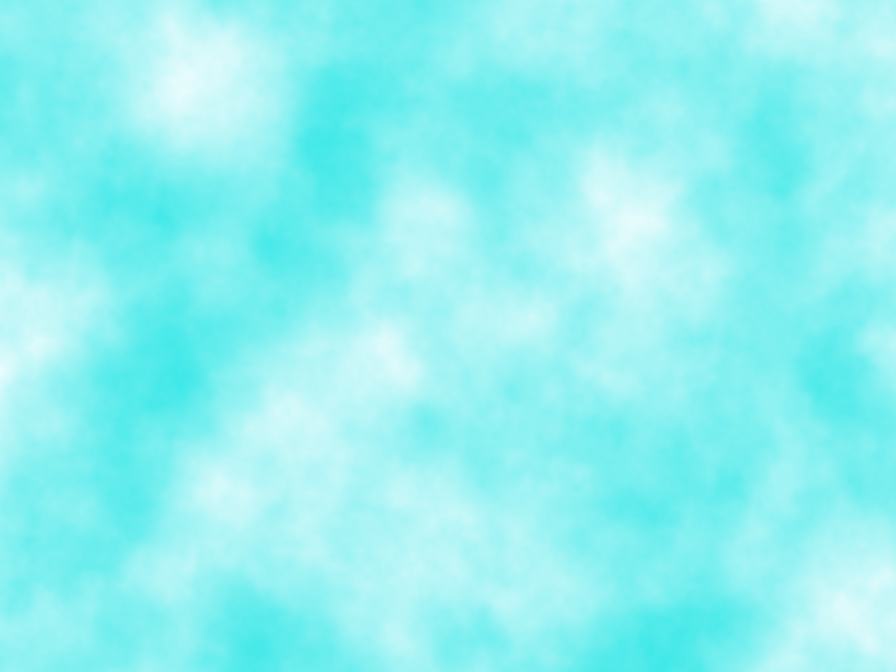
Give the GLSL for this texture, as a WebGL 1 fragment shader.

```glsl
precision highp float;
// Soft white clouds drifting over a bright cyan sky, made of layered value noise.

uniform vec2 u_resolution;

const int OCTAVES = 6;
const float CELLS_PER_HEIGHT = 4.8;
const float OCTAVE_GAIN = 0.53;
const float OCTAVE_TURN = 0.65;
const float CONTRAST = 1.48;
const float MEAN_COVER = 0.515;
const vec3 DEEP_CYAN = vec3(0.25, 0.91, 0.91);
const vec3 CLOUD_WHITE = vec3(0.95, 0.99, 0.995);

// Sine-free hash: lattice point to a value in 0..1
float hash(vec2 cell) {
    vec3 q = fract(vec3(cell.xyx) * 0.1031);
    q += dot(q, q.yzx + 33.33);
    return fract((q.x + q.y) * q.z);
}

// Smoothly interpolated lattice values
float valueNoise(vec2 p) {
    vec2 cell = floor(p);
    vec2 f = fract(p);
    vec2 blend = f * f * (3.0 - 2.0 * f);
    float lower = mix(hash(cell), hash(cell + vec2(1.0, 0.0)), blend.x);
    float upper = mix(hash(cell + vec2(0.0, 1.0)), hash(cell + vec2(1.0, 1.0)), blend.x);
    return mix(lower, upper, blend.y);
}

mat2 rotation(float angle) {
    float c = cos(angle);
    float s = sin(angle);
    return mat2(c, s, -s, c);
}

// Sum of octaves, each turned against the last, normalised to 0..1
float cloudDensity(vec2 p, float gain, float turn) {
    mat2 nextOctave = 2.0 * rotation(turn);
    float sum = 0.0;
    float total = 0.0;
    float amplitude = 1.0;
    for (int i = 0; i < OCTAVES; i++) {
        sum += amplitude * valueNoise(p);
        total += amplitude;
        amplitude *= gain;
        p = nextOctave * p + vec2(37.3, 17.7);
    }
    return sum / total;
}

// Stretch the density about its middle and tint it
vec3 skyColor(float density, float contrast) {
    float cover = clamp(MEAN_COVER + (density - 0.5) * contrast, 0.0, 1.0);
    return mix(DEEP_CYAN, CLOUD_WHITE, cover);
}

void main() {
    vec2 p = gl_FragCoord.xy / u_resolution.y * CELLS_PER_HEIGHT;
    p = rotation(OCTAVE_TURN) * p + vec2(23.4, 61.8);
    float density = cloudDensity(p, OCTAVE_GAIN, OCTAVE_TURN);
    gl_FragColor = vec4(skyColor(density, CONTRAST), 1.0);
}
```
